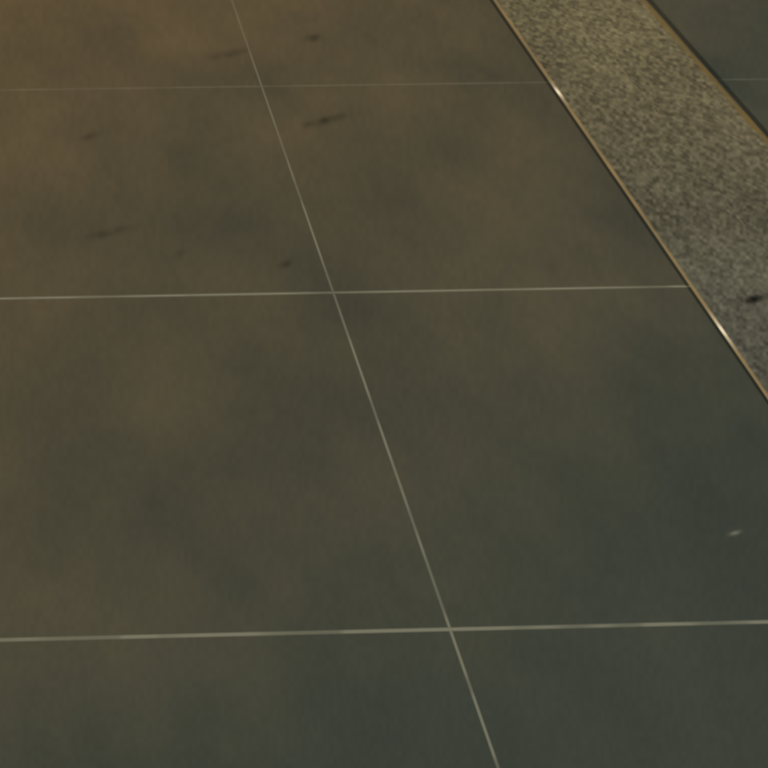
This texture is drawn by a Shadertoy shader. Its source:

```glsl
// Dim stone floor tiles seen in perspective, crossed by a speckled strip with
// brass trim. Canvas points are projected to ground coordinates, where joints
// repeat evenly; value noise adds mottling, worn grout, stains and grain.

const vec2  VANISH      = vec2(-0.047, 2.005); // where the long joints meet
const float SIDE_VANISH = 78.0;    // far right meeting point of the cross joints
const float COLUMN_AT   = 0.347;   // ground position of the long joint
const float COLUMN_STEP = 0.341;
const float ROW_AT      = 0.891;   // inverse depth of the farthest cross joint
const float ROW_STEP    = 0.1735;
const float STRIP_LEFT  = 0.688;
const float STRIP_RIGHT = 0.880;
const float LONG_JOINT  = 0.0011;  // half widths
const float CROSS_JOINT = 0.0042;
const float TRIM_WIDTH  = 0.0022;
const float SOFTNESS    = 0.0012;
const float GLINT_STEP  = 0.192;
const int   STAINS      = 7;
const vec2  PIT_AT      = vec2(0.981, 0.610);
const vec2  CHIP_AT     = vec2(0.957, 0.306);

const vec3 SLATE  = vec3(0.238, 0.253, 0.218);
const vec3 BROWN  = vec3(0.355, 0.302, 0.212);
const vec3 GROUT  = vec3(0.485, 0.475, 0.395);
const vec3 STONE  = vec3(0.355, 0.335, 0.270);
const vec3 BRASS  = vec3(0.550, 0.455, 0.300);
const vec3 BRONZE = vec3(0.430, 0.350, 0.200);
const vec3 GLINT  = vec3(1.000, 0.930, 0.780);

float hash(vec2 p) {
    vec3 q = fract(p.xyx * 0.1031);
    q += dot(q, q.yzx + 33.33);
    return fract((q.x + q.y) * q.z);
}

float noise(vec2 p) {
    vec2 i = floor(p), f = fract(p);
    f = f * f * (3.0 - 2.0 * f);
    return mix(mix(hash(i), hash(i + vec2(1, 0)), f.x),
               mix(hash(i + vec2(0, 1)), hash(i + vec2(1, 1)), f.x), f.y);
}

float fbm(vec2 p) {
    float sum = 0.0, amp = 0.5;
    for (int i = 0; i < 5; i++) {
        sum += amp * noise(p);
        p = p * 2.03 + 17.3;
        amp *= 0.5;
    }
    return sum;
}

// Soft-edged coverage of a line with the given half width
float band(float dist, float halfWidth) {
    float s = SOFTNESS + 0.5 / iResolution.y;
    return 1.0 - smoothstep(halfWidth - s, halfWidth + s, abs(dist));
}

// Soft elliptical spot, rotated a little
float spot(vec2 d, vec2 size) {
    d = vec2(d.x - 0.2 * d.y, d.y - 0.2 * d.x) / size;
    return exp(-dot(d, d));
}

void mainImage(out vec4 fragColor, in vec2 fragCoord) {
    vec2 uv = fragCoord / iResolution.xy;

    // Ground projection: tile.x counts columns, tile.y counts rows
    float depth = VANISH.y - uv.y;
    float across = (uv.x - VANISH.x) / depth;
    float rowDepth = depth / (1.0 - uv.x / SIDE_VANISH);
    float beyond = step(0.5 * (STRIP_LEFT + STRIP_RIGHT), across);
    vec2 tile = vec2((across - mix(COLUMN_AT, STRIP_RIGHT, beyond)) / COLUMN_STEP,
                     (ROW_AT - 1.0 / rowDepth) / ROW_STEP);
    vec2 cell = floor(tile);

    // Tile surface: warm light from the upper left, mottling and fine grain
    float mottle = fbm(tile * vec2(4.0, 3.0) + 9.0) - 0.48;
    float grain = noise(uv * vec2(190.0, 110.0)) - 0.5;
    float warmth = 0.40 + 0.75 * (uv.y - 0.5) - 0.5 * (uv.x - 0.5) - 0.25 * beyond;
    warmth += 0.45 * mottle + 0.06 * (hash(cell + 40.0) - 0.5);
    vec3 color = mix(SLATE, BROWN, clamp(warmth, 0.0, 1.1));
    color *= 1.0 + 0.16 * mottle + 0.045 * grain;

    // Dark smudges scattered over the far tiles
    for (int i = 0; i < STAINS; i++) {
        float k = float(i);
        vec2 at = vec2(0.55 * hash(vec2(k, 3.0)), 1.0 - 0.36 * hash(vec2(k, 8.0)));
        vec2 size = vec2(0.008 + 0.03 * hash(vec2(k, 5.0)), 0.005);
        color *= 1.0 - 0.3 * spot(uv - at, size) * noise(uv * 90.0 + k);
    }

    // Joints: faint far away, worn unevenly along their length
    vec2 toJoint = abs(tile - round(tile));
    float wear = 0.65 + 0.35 * smoothstep(0.15, 0.55, noise(uv * 28.0));
    float longJoint = band(toJoint.x * COLUMN_STEP * depth, LONG_JOINT * depth);
    float rowScale = ROW_STEP * rowDepth * rowDepth;
    float crossJoint = band(toJoint.y * rowScale, CROSS_JOINT * rowScale);
    crossJoint *= mix(0.3, 0.9, smoothstep(1.12, 1.39, rowDepth));
    longJoint *= mix(0.5, 0.85, smoothstep(1.0, 1.4, depth));
    color = mix(color, GROUT, max(longJoint, crossJoint) * wear);

    // Speckled strip
    float fromLeft = (across - STRIP_LEFT) * depth * 0.83;
    float fromRight = (across - STRIP_RIGHT) * depth * 0.76;
    float speckle = noise(tile * vec2(75.0, 55.0)) + noise(uv * 230.0) - 1.0;
    vec3 stone = STONE * (1.0 + 0.26 * speckle + 0.25 * mottle);
    stone *= mix(vec3(0.92, 0.95, 1.0), vec3(1.12, 1.08, 0.98), smoothstep(0.5, 1.0, uv.y));
    stone *= 1.0 - 0.65 * spot(uv - PIT_AT, vec2(0.011, 0.005));
    float s = SOFTNESS;
    color = mix(color, stone, smoothstep(-s, s, fromLeft) * smoothstep(s, -s, fromRight));

    // Brass trim with a dark outer edge and regular glints
    color *= 1.0 - 0.35 * band(fromLeft + 0.004, 0.002);
    color *= 1.0 - 0.30 * band(fromRight - 0.006, 0.003);
    float phase = (1.0 / depth - 0.889) / GLINT_STEP;
    float glint = exp(-pow((phase - round(phase)) * 22.0, 2.0));
    float shine = 0.55 + 0.45 * noise(vec2(uv.y * 45.0, 2.0));
    color = mix(color, mix(BRASS, GLINT, 0.85 * glint), band(fromLeft, TRIM_WIDTH) * max(shine, glint));
    color = mix(color, BRONZE, band(fromRight, TRIM_WIDTH * 1.5) * shine);

    // Small pale chip
    color = mix(color, GROUT, 0.7 * spot(uv - CHIP_AT, vec2(0.007, 0.003)));
    fragColor = vec4(color, 1.0);
}
```
